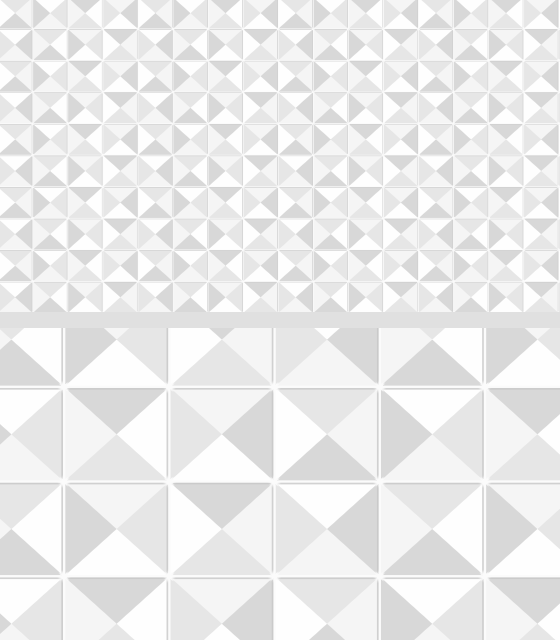
Top: the whole. Bottom: its middle third, enlarged.
Reproduce this pattern procedurally as a WebGL 2 fragment shader.

```glsl
#version 300 es
precision highp float;

#define CELL vec2(0.1124, 0.1012)
#define ORIGIN vec2(-0.0077, -0.0035)
#define GAP_HALF_WIDTH 0.0014
#define CREASE_HALF_WIDTH 0.0009
#define CREASE_OFFSET 0.0020
#define CREASE_STRENGTH 0.8
#define STAR_RADIUS 0.008

uniform vec2 u_resolution;
out vec4 fragColor;

const float WHITE = 0.996;
const float PALE = 0.960;
const float SILVER = 0.900;
const float SHADE = 0.847;
const float CREASE = 0.780;
const float GAP = 0.985;

// Facets count clockwise: 0 top, 1 right, 2 bottom, 3 left.
// Each column turns the pyramid a quarter; alternate rows are mirrored.
float facetTone(vec2 cell, float facet) {
    float oddRow = mod(cell.y, 2.0);
    float turn = mod(facet - cell.x + 3.0 - oddRow, 4.0);
    if (oddRow < 0.5) turn = mod(4.0 - turn, 4.0);
    return turn < 0.5 ? SHADE : turn < 1.5 ? WHITE : turn < 2.5 ? SILVER : PALE;
}

// Antialiased coverage of a band around zero.
float band(float dist, float halfWidth, float pixel) {
    return clamp((halfWidth - abs(dist)) / pixel + 0.5, 0.0, 1.0);
}

void main() {
    float pixel = 1.0 / u_resolution.y;
    vec2 grid = (gl_FragCoord.xy * pixel - ORIGIN) / CELL;
    vec2 cell = floor(grid);
    vec2 q = fract(grid) - 0.5;

    // Four facets meeting at the apex: left/right against bottom/top.
    float sideTone = facetTone(cell, q.x > 0.0 ? 1.0 : 3.0);
    float endTone = facetTone(cell, q.y > 0.0 ? 0.0 : 2.0);
    float diagonal = (abs(q.x) - abs(q.y)) / length(1.0 / CELL);
    float tone = mix(endTone, sideTone, clamp(diagonal / pixel + 0.5, 0.0, 1.0));

    // Pale gaps between pyramids, pinched into small stars at the corners.
    vec2 seam = (q - sign(q) * 0.5) * CELL;
    float corner = length(seam);
    float gap = max(band(seam.x, GAP_HALF_WIDTH, pixel),
                    band(seam.y, GAP_HALF_WIDTH, pixel));
    float star = band(diagonal, GAP_HALF_WIDTH, pixel)
               * (1.0 - smoothstep(0.4 * STAR_RADIUS, STAR_RADIUS, corner));
    tone = mix(tone, GAP, max(gap, star));

    // Fine grey crease beside each gap, broken at the corners.
    float crease = max(band(seam.x + CREASE_OFFSET, CREASE_HALF_WIDTH, pixel),
                       band(seam.y + CREASE_OFFSET, CREASE_HALF_WIDTH, pixel));
    crease *= smoothstep(0.3 * STAR_RADIUS, STAR_RADIUS, corner);
    tone = mix(tone, CREASE, crease * CREASE_STRENGTH);

    fragColor = vec4(vec3(tone), 1.0);
}
```
